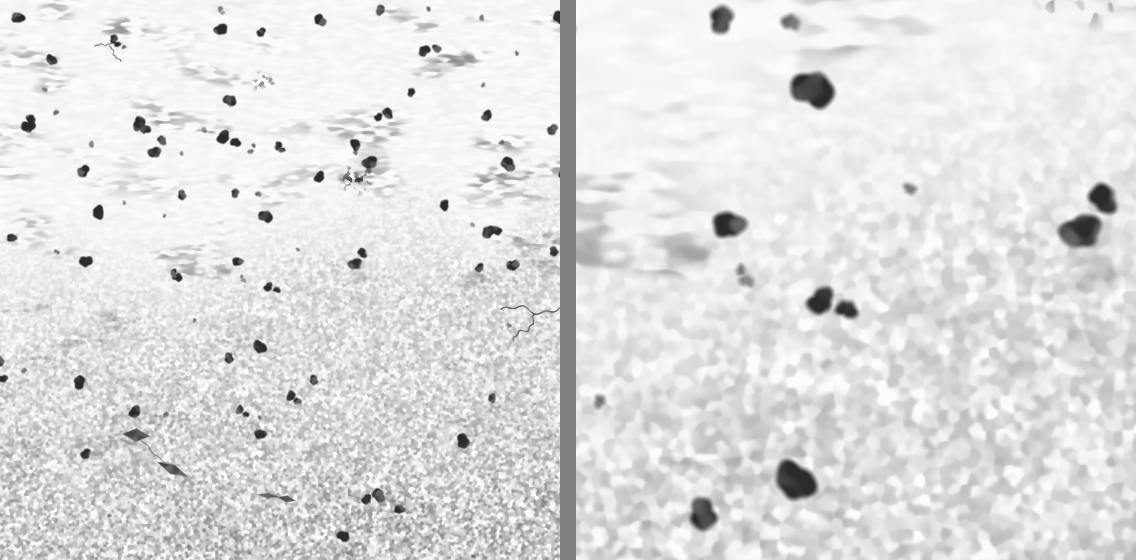
Left: the whole. Right: its middle third, enlarged.
Write a Shadertoy shader that draws this texture.

```glsl
const float TAU = 6.2832;
const float PAPER = 0.968;
const float DARK = 0.17;

float hash(vec2 p) {
    vec3 q = fract(p.xyx * vec3(0.1031, 0.103, 0.0973));
    q += dot(q, q.yzx + 33.33);
    return fract((q.x + q.y) * q.z);
}

vec2 hash2(vec2 p) {
    return vec2(hash(p), hash(p + 57.3));
}

// Cellular noise: random cell tones blended by distance to each cell point
float cells(vec2 p, float sharpness) {
    vec2 base = floor(p);
    float tone = 0.0, total = 0.0;
    for (int j = -1; j <= 1; j++)
    for (int i = -1; i <= 1; i++) {
        vec2 id = base + vec2(i, j);
        vec2 offset = id + hash2(id) - p;
        float weight = exp(-sharpness * dot(offset, offset));
        tone += weight * hash(id + 19.7);
        total += weight;
    }
    return tone / total;
}

// Lumpy, slightly stretched disc
float blob(vec2 q, float radius, float soft, float seed) {
    float angle = atan(q.y, q.x);
    float outline = 1.0 + 0.16 * sin(2.0 * angle + seed * TAU)
                        + 0.08 * sin(3.0 * angle + seed * 31.0)
                        + 0.05 * sin(5.0 * angle + seed * 77.0);
    return smoothstep(soft, -soft, length(q) - radius * outline);
}

// Scattered blobs on a jittered grid, some of them in touching pairs
float scatter(vec2 p, float count, float radius, float lowShare, float highShare, float seed) {
    float cover = 0.0;
    vec2 base = floor(p * count);
    for (int j = -1; j <= 1; j++)
    for (int i = -1; i <= 1; i++) {
        vec2 id = base + vec2(i, j);
        vec2 key = id + seed;
        vec2 centre = (id + hash2(key)) / count;
        float share = mix(lowShare, highShare, smoothstep(0.4, 0.6, centre.y));
        if (hash(key + 7.1) > share) continue;
        float size = radius * mix(0.7, 1.25, hash(key + 3.3));
        float shape = hash(key + 11.9);
        float soft = 0.0024;
        cover = max(cover, blob(p - centre, size, soft, shape));
        if (hash(key + 23.5) < 0.28) {
            vec2 side = vec2(cos(shape * TAU), sin(shape * TAU)) * size;
            float reach = mix(1.1, 2.6, hash(key + 41.0));
            cover = max(cover, blob(p - centre - side * reach, size * 0.75, soft, shape + 0.4));
        }
    }
    return cover;
}

// Thin wavering hair between two points
float hair(vec2 p, vec2 a, vec2 b, float sway) {
    vec2 along = b - a;
    float t = clamp(dot(p - a, along) / dot(along, along), 0.0, 1.0);
    vec2 normal = normalize(vec2(-along.y, along.x));
    float bend = sway * (sin(t * 8.0) + 0.5 * sin(t * 21.0 + 1.0));
    float d = length(p - a - along * t - normal * bend);
    return smoothstep(0.0024, 0.0004, d);
}

// Tapered body lying along a slope
float spindle(vec2 p, vec2 centre, float tilt, vec2 halfSize) {
    vec2 q = p - centre;
    q = vec2(q.x * cos(tilt) + q.y * sin(tilt), q.y * cos(tilt) - q.x * sin(tilt));
    float width = halfSize.y * (1.0 - abs(q.x) / halfSize.x);
    return smoothstep(0.002, -0.002, abs(q.y) - width);
}

void mainImage(out vec4 fragColor, in vec2 fragCoord) {
    vec2 p = fragCoord / iResolution.y;

    // Grain that thickens downward, with an uneven upper border
    float fine = cells(p * 185.0, 5.0);
    float medium = cells(p * 95.0 + 40.0, 4.0);
    float cloud = cells(p * 9.0 + 5.0, 3.0);
    float grain = 0.75 * (fine - 0.5) + 0.25 * (medium - 0.5);
    float height = p.y - 0.1 * (p.x - 0.5) + 0.16 * (cloud - 0.5);
    float depth = 0.62 * smoothstep(0.68, 0.36, height) + 0.42 * smoothstep(0.38, 0.0, height);
    float ink = depth * (0.165 + 0.58 * grain);

    // Faint level smears on the pale part
    float smear = cells(p * vec2(11.0, 30.0) + 80.0, 4.0);
    float streak = cells(p * vec2(60.0, 170.0), 4.0);
    ink += (1.0 - depth) * smoothstep(0.58, 0.95, smear) * 0.38 * smoothstep(0.3, 0.9, streak);
    ink += (1.0 - depth) * 0.05 * (streak - 0.45);
    float tone = min(PAPER - ink, 0.985);

    // Crumbly clusters
    float cluster = smoothstep(0.036, 0.012, length(p - vec2(0.635, 0.68)));
    cluster = max(cluster, 0.8 * smoothstep(0.025, 0.005, length(p - vec2(0.465, 0.855))));
    tone -= 0.5 * cluster * smoothstep(0.45, 0.8, fine);

    // Small grey specks, then dark round bodies
    float specks = scatter(p, 17.0, 0.0042, 0.07, 0.24, 120.0);
    tone = mix(tone, 0.42 + 0.3 * (medium - 0.5), 0.85 * specks);
    float bodies = scatter(p, 11.0, 0.0098, 0.27, 0.56, 30.0);
    tone = mix(tone, DARK + 0.22 * smoothstep(0.4, 0.9, medium), bodies);

    // Hairs and slender bodies
    float hairs = hair(p, vec2(0.895, 0.445), vec2(1.02, 0.449), 0.007);
    hairs = max(hairs, hair(p, vec2(0.918, 0.392), vec2(0.96, 0.435), 0.005));
    hairs = max(hairs, 0.7 * hair(p, vec2(0.17, 0.917), vec2(0.206, 0.925), 0.002));
    hairs = max(hairs, 0.7 * hair(p, vec2(0.195, 0.917), vec2(0.214, 0.89), 0.002));
    hairs = max(hairs, 0.5 * hair(p, vec2(0.24, 0.222), vec2(0.31, 0.162), 0.002));
    float slender = spindle(p, vec2(0.243, 0.223), -0.1, vec2(0.024, 0.012));
    slender = max(slender, spindle(p, vec2(0.308, 0.162), -0.45, vec2(0.03, 0.009)));
    slender = max(slender, spindle(p, vec2(0.478, 0.115), -0.1, vec2(0.019, 0.005)));
    slender = max(slender, spindle(p, vec2(0.512, 0.109), -0.2, vec2(0.016, 0.006)));
    tone = mix(tone, 0.24 + 0.2 * medium, max(0.85 * hairs, slender));

    fragColor = vec4(vec3(clamp(tone, 0.0, 1.0)), 1.0);
}
```
